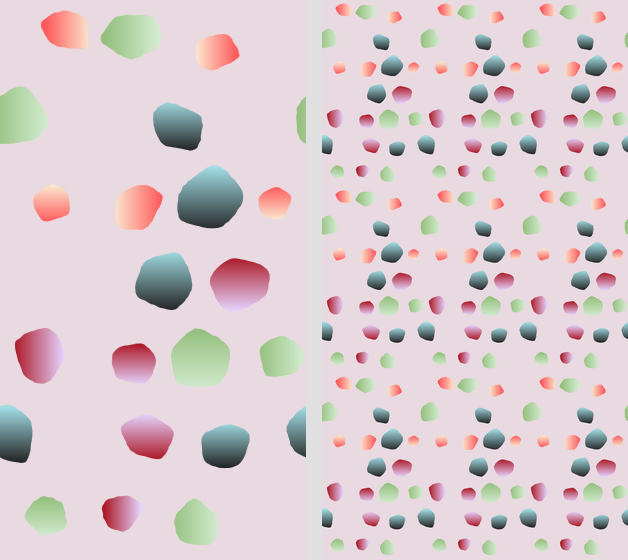
Left, the tile; right, the same tile 3 across and 3 down.
This background is drawn by a WebGL 2 fragment shader. Its source:

```glsl
#version 300 es
precision highp float;
// Scattered smooth pebbles with two-tone gradients on a pale pink ground.
// Each pebble is a smooth maximum of half planes, placed in a shuffled,
// staggered 4 x 7 grid; offsets wrap around the canvas so that it tiles.

uniform vec2 u_resolution;
out vec4 fragColor;

float hash(vec2 p) {
    vec3 q = fract(p.xyx * vec3(0.1031, 0.1030, 0.0973));
    q += dot(q, q.yzx + 33.33);
    return fract((q.x + q.y) * q.z);
}

float noise(vec2 p) {
    vec2 cell = floor(p), f = fract(p);
    f = f * f * (3.0 - 2.0 * f);
    return mix(mix(hash(cell), hash(cell + vec2(1, 0)), f.x),
               mix(hash(cell + vec2(0, 1)), hash(cell + vec2(1, 1)), f.x), f.y);
}

// Approximate distance to a rounded, irregular convex pebble
float pebble(vec2 p, float radius, float seed) {
    float tilt = 1.6 * (hash(vec2(seed, 11.0)) - 0.5);
    float stretch = 1.0 + 0.15 * hash(vec2(seed, 12.0));
    vec2 q = mat2(cos(tilt), -sin(tilt), sin(tilt), cos(tilt)) * p / radius;
    q *= vec2(1.0 / stretch, stretch);

    // A circle limits the corners, five half planes flatten the sides
    float sum = exp(9.0 * (length(q) - 1.17));
    for (int i = 0; i < 5; i++) {
        float side = float(i);
        float angle = 1.2566 * (side + 0.45 * hash(vec2(seed, 20.0 + side)));
        float reach = mix(0.82, 1.1, hash(vec2(seed, 30.0 + side)));
        sum += exp(9.0 * (dot(q, vec2(cos(angle), sin(angle))) - reach));
    }
    return radius * log(sum) / 9.0;
}

void main() {
    // One unit is the canvas width
    vec2 canvas = vec2(1.0, u_resolution.y / u_resolution.x);
    vec2 p = gl_FragCoord.xy / u_resolution.x;
    vec3 color = vec3(0.914, 0.851, 0.878);

    // Gradient ends: slate, green, coral, crimson
    vec3 upper[4] = vec3[4](vec3(0.63, 0.86, 0.89), vec3(0.58, 0.75, 0.49),
                            vec3(1.0, 0.36, 0.37), vec3(0.67, 0.09, 0.14));
    vec3 lower[4] = vec3[4](vec3(0.13), vec3(0.82, 0.92, 0.81),
                            vec3(0.98, 0.90, 0.80), vec3(0.90, 0.83, 1.0));
    vec4 baseRadius = vec4(0.086, 0.081, 0.068, 0.078);

    int slot = 1;
    for (int i = 0; i < 28; i++) {
        // Powers of 3 modulo 29 shuffle the slots; the highest stay empty
        if (i > 0) slot = slot * 3 % 29;
        if (slot > 21) continue;
        int kind = slot % 4;
        float seed = float(slot);
        float radius = baseRadius[kind] * (0.78 + 0.09 * float(slot / 4));

        // Staggered cell centre, with more jitter for smaller pebbles
        float row = float(i / 4);
        vec2 jitter = vec2(hash(vec2(seed, 1.0)), hash(vec2(seed, 2.0))) * 2.0 - 1.0;
        vec2 center = (vec2(float(i % 4) + 0.55 * row, row) + 0.5) * canvas / vec2(4, 7);
        center += jitter * max(0.0, 0.115 - 1.1 * radius);
        vec2 local = p - center;
        local -= canvas * round(local / canvas);
        if (length(local) > 1.6 * radius) continue;

        // Slightly rough outline
        float dist = pebble(local, radius, seed);
        dist += 0.004 * (noise(local * 65.0 + seed * 7.0) - 0.5);

        // Slate always runs downwards; the others may turn or flip
        bool sideways = kind > 0 && hash(vec2(seed, 3.0)) < 0.3;
        bool flipped = kind > 1 && hash(vec2(seed, 4.0)) < 0.4;
        float along = (sideways ? local.x : -local.y) / radius;
        float blend = clamp(0.5 + 0.5 * (flipped ? -along : along), 0.0, 1.0);
        vec3 stone = mix(upper[kind], lower[kind], blend);
        color = mix(color, stone, clamp(0.5 - dist * u_resolution.x, 0.0, 1.0));
    }
    fragColor = vec4(color, 1.0);
}
```
